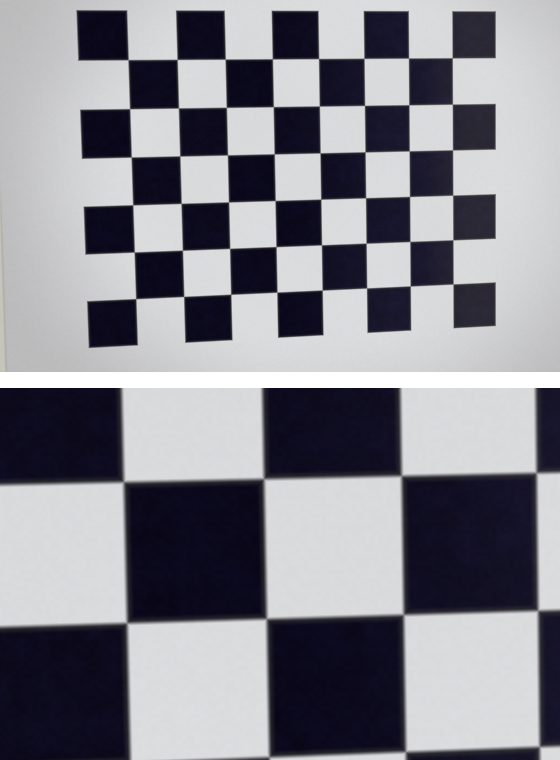
Top: the whole. Bottom: its middle third, enlarged.
Write a Shadertoy shader that draws this pattern.

```glsl
// Printed 9 by 7 checkerboard on pale paper, seen slightly askew in soft light.
#define CELLS vec2(9.0, 7.0)
#define TOP_LEFT vec2(0.137, 0.972)
#define TOP_RIGHT vec2(0.885, 0.969)
#define BOTTOM_RIGHT vec2(0.885, 0.124)
#define BOTTOM_LEFT vec2(0.159, 0.065)
#define LENS_BOW 0.014
#define EDGE_BLUR 0.022
#define RIM_WIDTH 0.035
#define GRAIN 0.012

float hash(vec2 p) {
    return fract(sin(dot(p, vec2(127.1, 311.7))) * 43758.5453);
}

float noise(vec2 p) {
    vec2 i = floor(p), f = fract(p);
    f = f * f * (3.0 - 2.0 * f);
    return mix(mix(hash(i), hash(i + vec2(1, 0)), f.x),
               mix(hash(i + vec2(0, 1)), hash(i + vec2(1, 1)), f.x), f.y);
}

float cross2(vec2 a, vec2 b) { return a.x * b.y - a.y * b.x; }

// Perspective map from the unit square to the board's four corners.
mat3 boardToCanvas() {
    vec2 d1 = TOP_RIGHT - BOTTOM_RIGHT;
    vec2 d2 = BOTTOM_LEFT - BOTTOM_RIGHT;
    vec2 s = TOP_LEFT - TOP_RIGHT + BOTTOM_RIGHT - BOTTOM_LEFT;
    float g = cross2(s, d2) / cross2(d1, d2);
    float h = cross2(d1, s) / cross2(d1, d2);
    return mat3(vec3(TOP_RIGHT * (1.0 + g) - TOP_LEFT, g),
                vec3(BOTTOM_LEFT * (1.0 + h) - TOP_LEFT, h),
                vec3(TOP_LEFT, 1.0));
}

// Signed distance, in cells, to the nearest dark square.
float darkSquares(vec2 q) {
    float d = 1.0;
    for (int y = -1; y <= 1; y++)
    for (int x = -1; x <= 1; x++) {
        vec2 cell = floor(q) + vec2(x, y);
        bool onBoard = all(greaterThanEqual(cell, vec2(0.0))) && all(lessThan(cell, CELLS));
        if (onBoard && mod(cell.x + cell.y, 2.0) < 0.5) {
            vec2 b = abs(q - cell - 0.5) - 0.5;
            d = min(d, length(max(b, 0.0)) + min(max(b.x, b.y), 0.0));
        }
    }
    return d;
}

vec3 paperColour(vec2 p) {
    // Light falls off toward the left side and the corners.
    float falloff = smoothstep(0.36, 0.70, length((p - vec2(0.57, 0.55)) * vec2(1.1, 0.8)));
    vec3 col = mix(vec3(0.855, 0.858, 0.867), vec3(0.735, 0.735, 0.74), falloff);
    col += 0.012 * (noise(p * vec2(9.0, 6.0)) - 0.5);

    // Sheet border showing at the lower left.
    float seam = p.x - 0.011 * (1.0 - p.y / 0.5);
    col = mix(vec3(0.78, 0.77, 0.73), col, smoothstep(-0.002, 0.002, seam));
    return col - 0.06 * exp(-pow(seam / 0.002, 2.0)) * smoothstep(0.55, 0.4, p.y);
}

vec3 inkColour(vec2 p, vec2 cell) {
    // Glare lifts the ink toward the right.
    vec3 col = mix(vec3(0.045, 0.035, 0.11), vec3(0.10, 0.09, 0.175), smoothstep(0.48, 0.74, p.x));
    col = mix(col, vec3(0.17, 0.16, 0.21), smoothstep(0.73, 0.85, p.x));
    float mottle = noise(p * vec2(90.0, 60.0)) - 0.5;
    return col + vec3(0.012, 0.012, 0.03) * mottle + 0.012 * (hash(cell) - 0.5);
}

void mainImage(out vec4 fragColor, in vec2 fragCoord) {
    vec2 p = fragCoord / iResolution.xy;
    vec3 w = inverse(boardToCanvas()) * vec3(p, 1.0);
    vec2 board = w.xy / w.z;
    board -= LENS_BOW * board * (1.0 - board);
    vec2 q = board * CELLS;

    // Soft print edges with a thin grey rim.
    float d = darkSquares(q);
    float soft = max(EDGE_BLUR, 7.0 / iResolution.y);
    vec3 ink = inkColour(p, floor(q));
    vec3 rim = ink * 0.6 + vec3(0.11, 0.11, 0.09);
    ink = mix(ink, rim, smoothstep(-RIM_WIDTH - soft, -RIM_WIDTH + soft, d));
    vec3 col = mix(ink, paperColour(p), smoothstep(-soft, soft, d));

    // Fine camera grain, fixed to the canvas.
    col += GRAIN * (noise(p * vec2(384.0, 255.0)) - 0.5);
    fragColor = vec4(clamp(col, 0.0, 1.0), 1.0);
}
```
